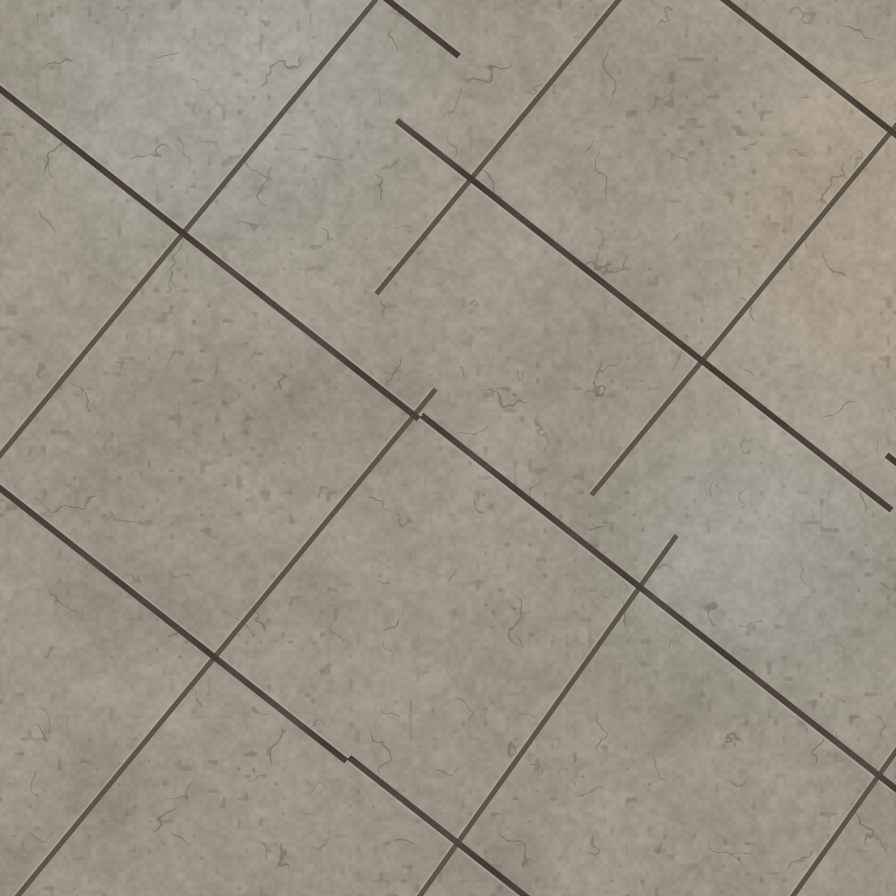
Give the GLSL for this texture, as a WebGL 2 fragment shader.

```glsl
#version 300 es
precision highp float;

uniform vec2 u_resolution;
out vec4 outColor;

const vec3 STONE_DARK = vec3(0.53, 0.51, 0.46);
const vec3 STONE_LIGHT = vec3(0.67, 0.645, 0.60);
const vec3 GROUT_DEEP = vec3(0.25, 0.22, 0.19);
const vec3 GROUT_SOFT = vec3(0.35, 0.325, 0.285);
const vec3 LIP = vec3(0.69, 0.67, 0.62);
const vec3 VEIN = vec3(0.40, 0.37, 0.32);

// Lattice of tiles: u runs down to the right, v runs up to the right
const vec2 ORIGIN = vec2(0.2044, 0.7396);
const mat2 AXES = mat2(0.2578, -0.2031, 0.2201, 0.2669);
const vec2 CELL = vec2(0.328, 0.346);
const vec2 SHEET_SHIFT = vec2(0.638, 0.713);
const float FAR = 9.0;

float hash(vec2 p) {
    vec3 q = fract(p.xyx * 0.1031);
    q += dot(q, q.yzx + 33.33);
    return fract((q.x + q.y) * q.z);
}

float noise(vec2 p) {
    vec2 i = floor(p), f = fract(p);
    f = f * f * (3.0 - 2.0 * f);
    float low = mix(hash(i), hash(i + vec2(1, 0)), f.x);
    float high = mix(hash(i + vec2(0, 1)), hash(i + vec2(1, 1)), f.x);
    return mix(low, high, f.y);
}

float fbm(vec2 p) {
    float sum = 0.0, amp = 0.5;
    for (int i = 0; i < 5; i++) {
        sum += amp * noise(p);
        p = mat2(1.6, 1.2, -1.2, 1.6) * p + 7.3;
        amp *= 0.55;
    }
    return sum;
}

float glow(vec2 p, vec2 center, float radius) {
    vec2 d = (p - center) / radius;
    return exp(-dot(d, d));
}

// One joint: x is the grout coverage, y the bright lip on one side
vec2 joint(float across, float along, vec2 ends, float halfWidth, float lipSide, float px) {
    float inside = smoothstep(-px, px, 0.337 * min(along - ends.x, ends.y - along));
    float grout = 1.0 - smoothstep(halfWidth - px, halfWidth + px, abs(across));
    float lip = 1.0 - smoothstep(0.0, 0.0025, abs(across * lipSide - halfWidth - 0.001));
    return inside * vec2(grout, lip);
}

// Joints running down to the right
vec2 fallingJoints(vec2 uv, float px) {
    vec2 cover = vec2(0);
    float width = 0.0034;
    for (int k = -1; k <= 1; k++) {
        float row = float(k);
        float broken = step(k == 0 ? 1.02 : 1.57, uv.x);
        float line = row + 0.012 * min(row, 0.0) + 0.015 * broken;
        vec2 ends = vec2(-FAR, k == 1 ? 0.34 : FAR);
        cover = max(cover, joint((uv.y - line) * CELL.y, uv.x, ends, width, 1.0 - 2.0 * broken, px));
    }
    for (int k = 0; k <= 1; k++) {
        float line = SHEET_SHIFT.y + 0.96 * float(k);
        vec2 ends = k == 0 ? vec2(0.316, 2.458) : vec2(-FAR, FAR);
        cover = max(cover, joint((uv.y - line) * CELL.y, uv.x, ends, width, -1.0, px));
    }
    // Loose stub at the border
    return max(cover, joint((uv.y - 0.843) * CELL.y, uv.x, vec2(2.326, FAR), width, 1.0, px));
}

// Joints running up to the right
vec2 risingJoints(vec2 uv, float px) {
    vec2 cover = vec2(0);
    float width = 0.0028;
    for (int k = 0; k <= 3; k++) {
        float column = float(k);
        float line = column - (k == 2 ? 0.035 : 0.0) - (k > 1 ? 0.075 * uv.y : 0.0);
        vec2 ends = vec2(-FAR, k == 0 ? 0.98 : 0.11 * column);
        cover = max(cover, joint((uv.x - line) * CELL.x, uv.y, ends, width, -1.0, px));
    }
    for (int k = 0; k <= 1; k++) {
        float column = float(k);
        vec2 ends = vec2(0.232 - 0.08 * column, FAR);
        cover = max(cover, joint((uv.x - SHEET_SHIFT.x - column) * CELL.x, uv.y, ends, width, -1.0, px));
    }
    return cover;
}

// Short crooked cracks, one candidate per cell
float veins(vec2 p, float count, float px) {
    vec2 cell = floor(p * count);
    vec2 d = (fract(p * count) - 0.3 - 0.4 * vec2(hash(cell + 3.1), hash(cell + 8.7))) / count;
    float angle = 6.2832 * hash(cell + 5.3);
    d = mat2(cos(angle), -sin(angle), sin(angle), cos(angle)) * d;
    d.y += 0.022 * (noise(p * 55.0) - 0.5) + 0.008 * (noise(p * 150.0) - 0.5);
    float reach = (0.08 + 0.2 * hash(cell + 1.9)) / count;
    float body = 1.0 - smoothstep(0.0003, 0.0012 + px, abs(d.y));
    return body * smoothstep(reach, reach * 0.6, abs(d.x)) * step(0.4, hash(cell));
}

void main() {
    vec2 p = gl_FragCoord.xy / u_resolution;
    float px = 0.7 / min(u_resolution.x, u_resolution.y);
    vec2 uv = inverse(AXES) * (p - ORIGIN);

    // Mottled stone with fine grain
    float tone = 0.48 + 0.7 * (fbm(p * 9.0) - 0.48) + 0.16 * (p.y - 0.5);
    tone += 0.3 * (noise(p * 210.0) - 0.5) + 0.3 * (noise(p * 95.0 + 4.0) - 0.5);
    vec3 color = mix(STONE_DARK, STONE_LIGHT, tone);

    // Pits and cracks
    float pits = smoothstep(0.8, 0.95, noise(p * 120.0 + 31.0)) * noise(p * 14.0);
    color = mix(color, VEIN, 0.4 * pits);
    color = mix(color, VEIN, 0.5 * max(veins(p, 8.0, px), 0.7 * veins(p + 0.37, 13.0, px)));

    // Cool reflections and a warm corner
    float sheen = glow(p, vec2(0.25, 0.92), 0.16) + glow(p, vec2(0.86, 0.40), 0.13);
    color += sheen * vec3(0.025, 0.04, 0.05);
    color += glow(p, vec2(1.0, 0.75), 0.22) * vec3(0.055, 0.025, 0.0);

    // Grout over its bright lips
    vec2 falling = fallingJoints(uv, px);
    vec2 rising = risingJoints(uv, px);
    color = mix(color, LIP, 0.55 * max(falling.y, rising.y));
    color = mix(color, GROUT_SOFT, rising.x);
    color = mix(color, GROUT_DEEP + 0.08 * noise(p * 30.0), falling.x);
    outColor = vec4(color, 1.0);
}
```
